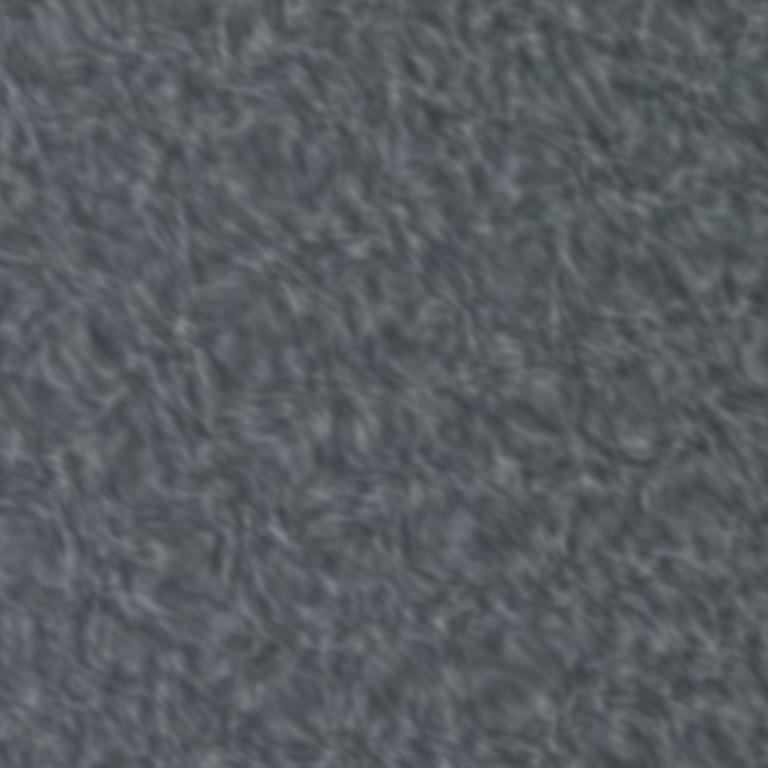
This texture is drawn by a Shadertoy shader. Its source:

```glsl
// Soft slate-grey surface with fine, slanted, irregular grain.

const vec3 SLATE = vec3(0.341, 0.363, 0.382);
const vec3 COOL_TINT = vec3(0.003, -0.003, 0.012);

// Random unit vector for a lattice point
vec2 randomDirection(vec2 cell, float seed) {
    vec3 q = fract(vec3(cell.xyx + seed * 17.3) * vec3(0.1031, 0.1030, 0.0973));
    q += dot(q, q.yzx + 33.33);
    float angle = 6.28319 * fract((q.x + q.y) * q.z);
    return vec2(cos(angle), sin(angle));
}

float cornerSlope(vec2 cell, vec2 corner, vec2 local, float seed) {
    return dot(randomDirection(cell + corner, seed), local - corner);
}

// Smooth gradient noise, centred on zero
float gradientNoise(vec2 p, float seed) {
    vec2 cell = floor(p);
    vec2 f = p - cell;
    vec2 u = f * f * f * (f * (f * 6.0 - 15.0) + 10.0);
    float low = mix(cornerSlope(cell, vec2(0, 0), f, seed),
                    cornerSlope(cell, vec2(1, 0), f, seed), u.x);
    float high = mix(cornerSlope(cell, vec2(0, 1), f, seed),
                     cornerSlope(cell, vec2(1, 1), f, seed), u.x);
    return mix(low, high, u.y);
}

// Noise stretched along a direction; frequency is (along, across)
float streakNoise(vec2 p, float degrees, vec2 frequency, float seed) {
    float a = radians(degrees);
    vec2 along = vec2(cos(a), sin(a));
    vec2 across = vec2(-along.y, along.x);
    vec2 q = vec2(dot(p, along), dot(p, across));
    return gradientNoise(q * frequency + 100.0, seed);
}

// Layered grain: broad dents, main ridges and small crumbs
float grain(vec2 p) {
    float dents = streakNoise(p, -62.0, vec2(14.0, 22.0), 1.0);
    float ridges = streakNoise(p, -52.0, vec2(27.0, 44.0), 2.0);
    float uprights = streakNoise(p, -82.0, vec2(27.0, 48.0), 3.0);
    float crumbs = streakNoise(p, -38.0, vec2(52.0, 82.0), 4.0);
    return 0.28 * dents + 0.56 * ridges + 0.38 * uprights + 0.36 * crumbs;
}

// Gentle bending keeps the streaks from running parallel
vec2 bend(vec2 p, float frequency, float amount) {
    return p + amount * vec2(gradientNoise(p * frequency + 40.0, 5.0),
                             gradientNoise(p * frequency + 40.0, 6.0));
}

void mainImage(out vec4 fragColor, in vec2 fragCoord) {
    vec2 uv = fragCoord / iResolution.y;

    // Surface relief with slightly stronger highlights
    float relief = grain(bend(uv, 9.0, 0.025));
    relief += 0.35 * (relief * relief - 0.04);

    // Broad light falloff from left to right
    float falloff = 0.5 - uv.x + 0.3 * gradientNoise(uv * 3.0 + 20.0, 7.0);

    // Faint bluish and greenish mottling
    float mottle = gradientNoise(uv * 16.0 + 60.0, 8.0);
    float coolness = 0.8 * falloff + 0.4 * (0.5 - uv.y) + 1.1 * mottle;

    vec3 color = SLATE + 0.205 * relief + 0.024 * falloff;
    color += COOL_TINT * coolness;
    fragColor = vec4(clamp(color, 0.0, 1.0), 1.0);
}
```
